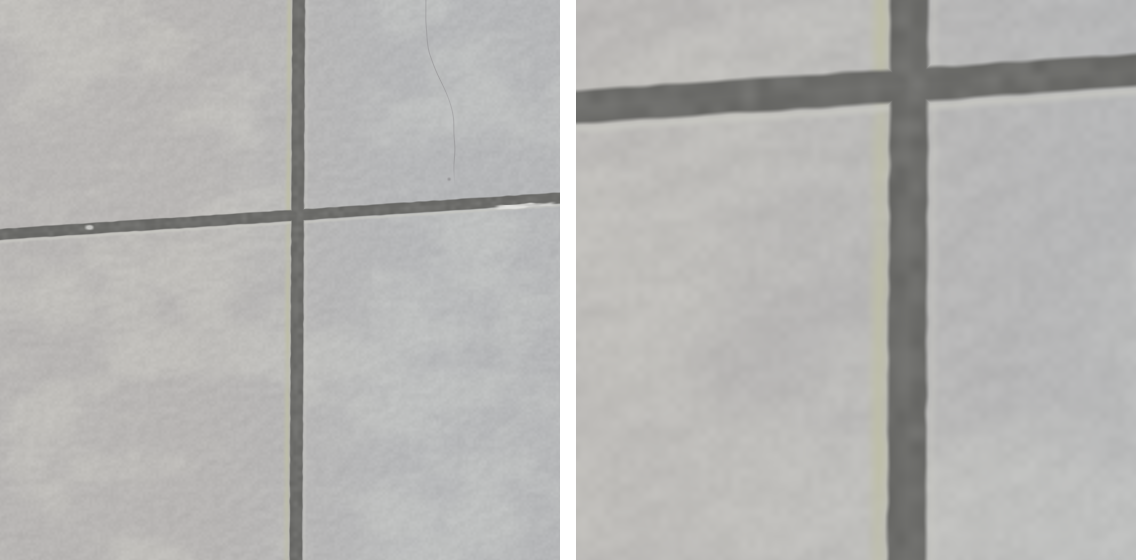
Left, the full canvas; right, a detail of the centre.
Reproduce this texture procedurally as a WebGL 1 fragment shader.

```glsl
precision highp float;

uniform vec2 u_resolution;

const vec2 JOINT_CROSS = vec2(0.5315, 0.616);
const vec2 TILE_PITCH = vec2(1.0);
const vec2 JOINT_SLOPE = vec2(0.005, 0.065);
const vec2 JOINT_HALF_WIDTH = vec2(0.0113, 0.0098);
const float EDGE_SOFTNESS = 0.0018;
const float EDGE_WOBBLE = 0.0012;
const float GRAIN_STRENGTH = 0.022;
const float RELIEF_STRENGTH = 0.022;
const float TILE_VARIATION = 0.008;

const vec3 TILE_GREY = vec3(0.715, 0.713, 0.713);
const vec3 TILE_PALE = vec3(0.750, 0.750, 0.742);
const vec3 TILE_TINT = vec3(-0.006, 0.001, 0.008);
const vec3 GROUT_DARK = vec3(0.385, 0.385, 0.375);
const vec3 GROUT_LIGHT = vec3(0.460, 0.460, 0.450);
const vec3 FRINGE_YELLOW = vec3(0.745, 0.745, 0.655);
const vec3 RIM_PALE = vec3(0.790, 0.790, 0.765);
const vec3 CHIP_WHITE = vec3(0.890, 0.890, 0.880);
const vec3 CRACK_GREY = vec3(0.560, 0.555, 0.565);

float hash(vec2 p) {
    vec3 h = fract(p.xyx * vec3(0.1031, 0.1030, 0.0973));
    h += dot(h, h.yzx + 33.33);
    return fract((h.x + h.y) * h.z);
}

float noise(vec2 p) {
    vec2 cell = floor(p);
    vec2 f = fract(p);
    f = f * f * (3.0 - 2.0 * f);
    float low = mix(hash(cell), hash(cell + vec2(1.0, 0.0)), f.x);
    float high = mix(hash(cell + vec2(0.0, 1.0)), hash(cell + 1.0), f.x);
    return mix(low, high, f.y);
}

float fbm(vec2 p) {
    float sum = 0.0;
    float weight = 0.5;
    for (int i = 0; i < 4; i++) {
        sum += weight * noise(p);
        p = p * 2.1 + 17.3;
        weight *= 0.5;
    }
    return sum;
}

// Soft band centred on zero
float band(float d, float halfWidth, float soft) {
    return 1.0 - smoothstep(halfWidth - soft, halfWidth + soft, abs(d));
}

vec3 tileSurface(vec2 p, vec2 tile) {
    float mottle = fbm(p * vec2(7.0, 10.0) + tile * 13.7 + 40.0);
    vec3 color = mix(TILE_GREY, TILE_PALE, smoothstep(0.38, 0.68, mottle));
    color += TILE_TINT * (2.0 * smoothstep(0.3, 0.8, p.x) - 1.0);
    color += TILE_VARIATION * (hash(tile + 21.0) - 0.5);

    // Fine pitted relief, lit from one side
    vec2 reliefPos = p * vec2(60.0, 85.0) + 90.0;
    color += RELIEF_STRENGTH * (noise(reliefPos) - noise(reliefPos + vec2(0.4, -0.5)));
    return color + GRAIN_STRENGTH * (noise(p * 210.0) - 0.5);
}

// Hairline crack with a bend, ending in a small pit
float crackMask(vec2 p) {
    float path = 0.761 + 0.050 * (1.0 - smoothstep(0.78, 0.94, p.y));
    path += 0.003 * (noise(vec2(p.y * 30.0, 5.0)) - 0.5);
    float line = band(p.x - path, 0.0009, 0.0014) * smoothstep(0.665, 0.70, p.y);
    float pit = band(length(p - vec2(0.802, 0.680)), 0.0025, 0.0025);
    return max(line * (0.35 + 0.4 * noise(vec2(p.y * 22.0, 9.0))), 0.8 * pit);
}

// Worn white glaze under the level joint, and a crumb in its grout
float chipMask(vec2 p, float level) {
    float ragged = noise(p * vec2(75.0, 160.0));
    float span = smoothstep(0.880, 0.895, p.x) * (1.0 - smoothstep(0.980, 0.996, p.x));
    float worn = band(level + 0.0100, 0.0015 + 0.0035 * ragged, 0.002) * span;
    vec2 crumbOffset = (p - vec2(0.160, 0.594)) * vec2(0.75, 1.0);
    float crumb = band(length(crumbOffset), 0.003 + 0.004 * ragged, 0.003);
    return max(worn * (0.55 + 0.45 * ragged), 0.75 * crumb);
}

void main() {
    vec2 p = gl_FragCoord.xy / u_resolution;

    // Skewed tile grid, with signed offsets to the nearest joints
    vec2 grid = p - JOINT_CROSS - JOINT_SLOPE * (p.yx - JOINT_CROSS.yx);
    vec2 tile = floor(grid / TILE_PITCH);
    vec2 joint = (fract(grid / TILE_PITCH + 0.5) - 0.5) * TILE_PITCH;
    joint += EDGE_WOBBLE * (vec2(noise(p * 95.0), noise(p * 75.0 + 31.0)) - 0.5);

    vec3 color = tileSurface(p, tile);
    color = mix(color, CRACK_GREY, crackMask(p));

    // Pale rims beside the joints, yellowed on the left
    float yellow = band(joint.x + 0.017, 0.004, 0.005);
    color = mix(color, FRINGE_YELLOW, yellow * (0.55 + 0.45 * noise(p * vec2(8.0, 28.0))));
    color = mix(color, RIM_PALE, 0.40 * band(joint.x - 0.015, 0.002, 0.003));
    color = mix(color, RIM_PALE, 0.75 * band(joint.y + 0.013, 0.002, 0.003));

    // Grout, darker toward its edges
    float soft = max(EDGE_SOFTNESS, 0.7 / min(u_resolution.x, u_resolution.y));
    float upright = band(joint.x, JOINT_HALF_WIDTH.x, soft);
    float level = band(joint.y, JOINT_HALF_WIDTH.y, soft);
    float depth = min(abs(joint.x) / JOINT_HALF_WIDTH.x, abs(joint.y) / JOINT_HALF_WIDTH.y);
    float groutTone = 0.7 * noise(p * 110.0 + 7.0) + 0.35 * (1.0 - depth);
    vec3 grout = mix(GROUT_DARK, GROUT_LIGHT, clamp(groutTone, 0.0, 1.0));
    color = mix(color, grout, max(upright, level));

    color = mix(color, CHIP_WHITE, chipMask(p, grid.y));
    gl_FragColor = vec4(clamp(color, 0.0, 1.0), 1.0);
}
```
